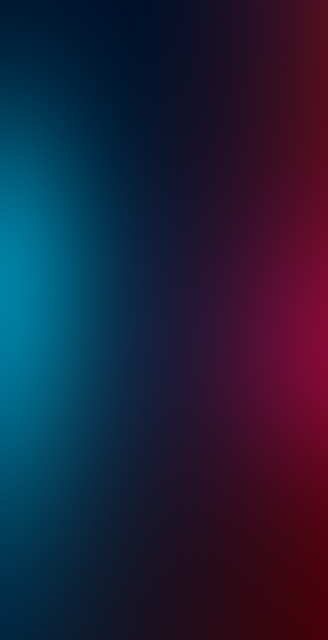
Give the GLSL for this background, as a Shadertoy shader.

```glsl
// Soft dark backdrop with a cyan glow on the left and a crimson glow on the right.

#define CYAN_CENTER vec2(0.0, 0.56)
#define CYAN_COLOR vec3(0.0, 0.43, 0.47)
#define CYAN_SPREAD vec3(0.31, 0.28, 0.38)
#define CRIMSON_CENTER vec2(1.0, 0.45)
#define CRIMSON_COLOR vec3(0.22, 0.01, 0.13)
#define CRIMSON_SPREAD vec3(0.32, 0.23, 0.20)
#define HAZE_CENTER vec2(0.52, 0.45)
#define HAZE_COLOR vec3(0.01, 0.025, 0.055)
#define HAZE_SPREAD vec3(0.28, 0.26, 0.26)
#define GRAIN 0.004

float hash(vec2 p) {
    return fract(sin(dot(p, vec2(12.9898, 78.233))) * 43758.5453);
}

// Parabola through three colours at x = 0, 0.5 and 1.
vec3 blendAcross(vec3 left, vec3 middle, vec3 right, float x) {
    float l = (1.0 - x) * (1.0 - 2.0 * x);
    float m = 4.0 * x * (1.0 - x);
    float r = x * (2.0 * x - 1.0);
    return left * l + middle * m + right * r;
}

// Gaussian falloff; spread holds the width, the reach upward and downward.
float glow(vec2 uv, vec2 center, vec3 spread) {
    vec2 d = uv - center;
    d /= vec2(spread.x, d.y > 0.0 ? spread.y : spread.z);
    return exp(-dot(d, d));
}

void mainImage(out vec4 fragColor, in vec2 fragCoord) {
    vec2 uv = fragCoord / iResolution.xy;

    // Base: navy to wine along the top, deep blue to dark red along the bottom
    vec3 top = blendAcross(vec3(0.0, 0.06, 0.15), vec3(0.02, 0.06, 0.155),
                           vec3(0.33, 0.06, 0.125), uv.x);
    vec3 bottom = blendAcross(vec3(0.0, 0.10, 0.20), vec3(0.115, 0.055, 0.11),
                              vec3(0.28, 0.0, 0.03), uv.x);
    vec3 color = max(mix(bottom, top, uv.y), 0.0);

    // Side glows and the faint haze where they meet
    color += CYAN_COLOR * glow(uv, CYAN_CENTER, CYAN_SPREAD);
    color += CRIMSON_COLOR * glow(uv, CRIMSON_CENTER, CRIMSON_SPREAD);
    color += HAZE_COLOR * glow(uv, HAZE_CENTER, HAZE_SPREAD);

    // Fine grain against banding
    color += GRAIN * (hash(uv) - 0.5);

    fragColor = vec4(clamp(color, 0.0, 1.0), 1.0);
}
```
